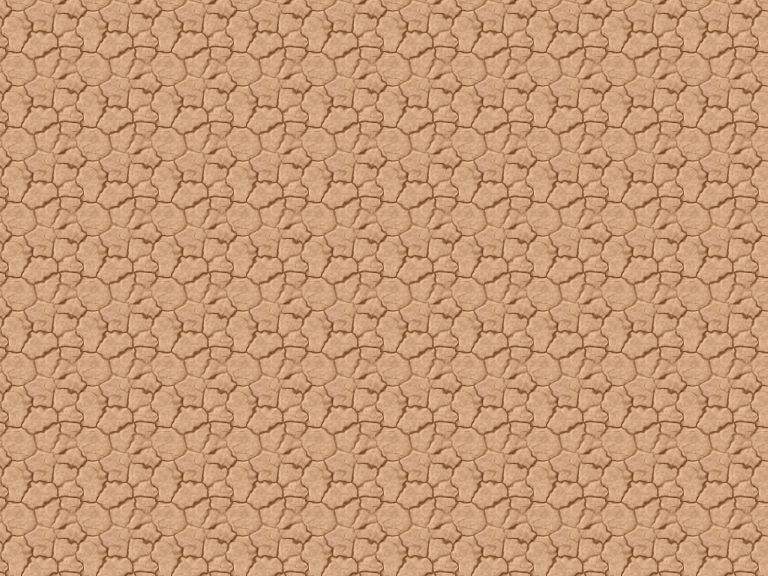
Give the GLSL for this texture, as a Shadertoy shader.

```glsl
const float TILES_DOWN = 7.68;
const vec2 TILE_OFFSET = vec2(0.08, 0.56);
const vec3 CRACK_BROWN = vec3(0.44, 0.25, 0.11);
const vec3 CLAY_LIGHT = vec3(0.88, 0.72, 0.57);
const vec3 CLAY_PINK = vec3(0.84, 0.65, 0.54);

// Plate columns: centre x, plate count, vertical phase, plate radius
const vec4 COLUMNS[3] = vec4[3](
    vec4(0.18, 2.0, 0.70, 0.17),
    vec4(0.45, 3.0, 0.10, 0.18),
    vec4(0.86, 5.0, 0.80, 0.11));
// Every second plate in a column: displacement and change of radius
const vec3 STAGGER[3] = vec3[3](
    vec3(0.0, 0.0, 0.02), vec3(0.13, -0.12, -0.03), vec3(-0.10, 0.0, 0.0));

float hash(vec2 p) {
    vec3 q = fract(p.xyx * 0.1031);
    q += dot(q, q.yzx + 33.33);
    return fract((q.x + q.y) * q.z);
}

// Value noise that wraps over one tile
float tileNoise(vec2 p, float cells) {
    vec2 x = fract(p) * cells;
    vec2 i = floor(x);
    vec2 f = fract(x);
    f = f * f * (3.0 - 2.0 * f);
    vec2 a = mod(i, cells);
    vec2 b = mod(i + 1.0, cells);
    return mix(mix(hash(a), hash(vec2(b.x, a.y)), f.x),
               mix(hash(vec2(a.x, b.y)), hash(b), f.x), f.y);
}

vec2 wrapDelta(vec2 d) {
    return fract(d + 0.5) - 0.5;
}

// Bends straight borders into ragged cracks
vec2 ragged(vec2 p) {
    vec2 q = p + vec2(0.37, 0.61);
    vec2 broad = vec2(tileNoise(p, 7.0), tileNoise(q, 7.0)) - 0.5;
    vec2 fine = vec2(tileNoise(p, 17.0), tileNoise(q, 17.0)) - 0.5;
    return p + 0.06 * broad + 0.045 * fine;
}

// Distance to the nearest border between two weighted plates
float plateEdge(vec2 p) {
    float nearest = 9.0;
    float second = 9.0;
    vec2 nearDir = vec2(1.0, 0.0);
    vec2 secondDir = vec2(-1.0, 0.0);
    for (int c = 0; c < 3; c++) {
        vec4 column = COLUMNS[c];
        for (int j = 0; j < int(column.y); j++) {
            vec3 stagger = STAGGER[c] * float(j % 2);
            vec2 centre = vec2(column.x, (float(j) + column.z) / column.y);
            vec2 delta = wrapDelta(p - centre - stagger.xy);
            float reach = max(length(delta), 0.0001);
            vec2 dir = delta / reach;
            float d = reach - column.w - stagger.z;
            if (d < nearest) {
                second = nearest;
                secondDir = nearDir;
                nearest = d;
                nearDir = dir;
            } else if (d < second) {
                second = d;
                secondDir = dir;
            }
        }
    }
    return (second - nearest) / max(length(nearDir - secondDir), 0.3);
}

// Rounded plate height with a pitted surface
float relief(vec2 p, float edge) {
    float pits = 0.45 * tileNoise(p, 15.0) + 0.5 * tileNoise(p, 31.0);
    return 0.8 * smoothstep(0.0, 0.05, edge) + 0.8 * pits;
}

// Faint hairline cracks along a noise contour
float hairline(vec2 p, float width) {
    float contour = abs(tileNoise(p + 0.23, 6.0) - 0.5);
    float patches = smoothstep(0.35, 0.6, tileNoise(p + 0.71, 5.0));
    return (1.0 - smoothstep(0.0, width, contour)) * patches;
}

void mainImage(out vec4 fragColor, in vec2 fragCoord) {
    vec2 uv = fragCoord / iResolution.y;
    vec2 p = vec2(uv.x, 1.0 - uv.y) * TILES_DOWN - TILE_OFFSET;
    float pixel = TILES_DOWN / iResolution.y;

    // Light falls from the upper left
    vec2 towardLight = vec2(-0.014, -0.014);
    vec2 lit = p + towardLight;
    vec2 bent = ragged(p);
    float edge = plateEdge(bent);
    float slope = relief(p, edge) - relief(lit, plateEdge(ragged(lit)));

    // Cracks vary in depth along their length
    float crack = 1.0 - smoothstep(0.0, max(0.026, 1.3 * pixel), edge);
    float depth = mix(0.2, 0.66, smoothstep(0.25, 0.75, tileNoise(p + 0.43, 4.0)));
    float grain = tileNoise(p, 41.0) - 0.5;
    float mottle = tileNoise(p + 0.17, 11.0) - 0.5;

    float tone = 0.845 + 0.25 * slope + 0.2 * grain + 0.12 * mottle;
    tone -= depth * crack + 0.2 * hairline(bent, 0.09);
    vec3 color = mix(CRACK_BROWN, CLAY_LIGHT, clamp(tone, 0.0, 1.06));

    // Rosy stain on the broad plate
    float stain = 1.0 - smoothstep(0.03, 0.16, length(wrapDelta(p - vec2(0.36, 0.64))));
    color = mix(color, CLAY_PINK * (0.5 + 0.55 * tone), 0.45 * stain);
    fragColor = vec4(color, 1.0);
}
```
